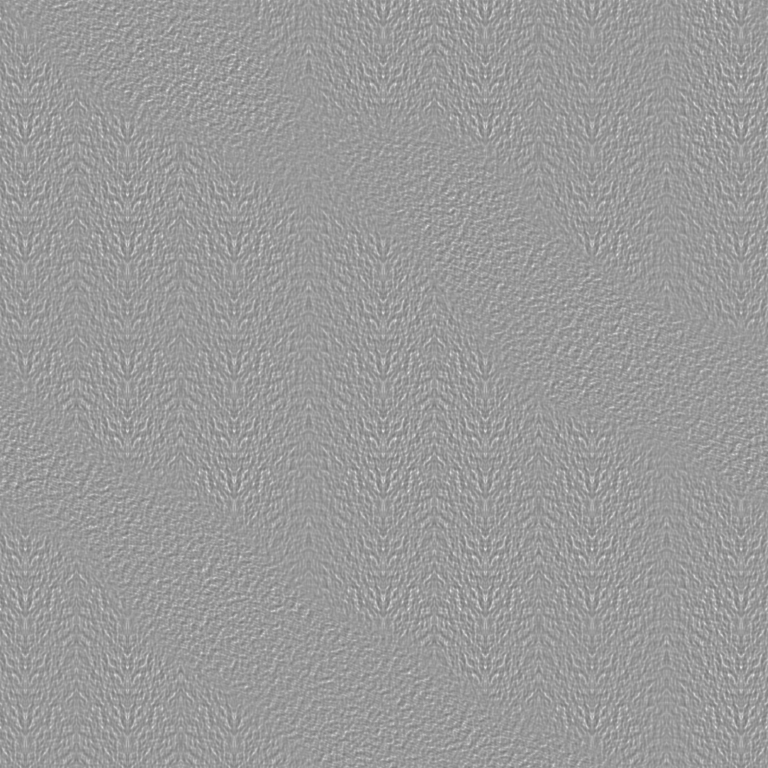
Reproduce this texture map procedurally as a Shadertoy shader.

```glsl
// Fine grey leather grain with mirrored columns, vertical repeats and diagonal free-grain drifts.
#define BASE_GREY 0.599
#define CONTRAST 0.132
#define SPARKLE 0.12
#define ROW_REPEATS 6.5
#define COLUMN_PERIOD 0.466
#define FIRST_AXIS 0.305
#define GRAIN_ACROSS 165.0
#define GRAIN_ROWS 18.0
#define GRAIN_LEAN 4.0
#define FINE_WEIGHT 0.6
#define LIGHT_OFFSET vec2(-0.4, 0.2)

const float TAU = 6.2831853;

float hash(ivec2 cell) {
    uint n = uint(cell.x) * 1597334677u ^ uint(cell.y) * 3812015801u;
    n = (n ^ (n >> 15)) * 2246822519u;
    n = (n ^ (n >> 13)) * 3266489917u;
    return float((n ^ (n >> 16)) >> 8) / 16777216.0;
}

// Slope at a lattice corner; every wrap.y rows it repeats, shifted by wrap.x.
float corner(vec2 cell, vec2 offset, vec2 wrap) {
    float turn = floor(cell.y / wrap.y);
    cell += turn * vec2(wrap.x, -wrap.y);
    float angle = TAU * hash(ivec2(cell));
    return dot(vec2(cos(angle), sin(angle)), offset);
}

float gradientNoise(vec2 p, vec2 wrap) {
    vec2 i = floor(p), f = p - i;
    vec2 u = f * f * f * (f * (f * 6.0 - 15.0) + 10.0);
    vec2 e = vec2(1.0, 0.0);
    float low = mix(corner(i, f, wrap), corner(i + e.xy, f - e.xy, wrap), u.x);
    float high = mix(corner(i + e.yx, f - e.yx, wrap), corner(i + e.xx, f - e.xx, wrap), u.x);
    return mix(low, high, u.y);
}

float grainHeight(vec2 p, vec2 wrap) {
    vec2 finer = 2.0 * p + vec2(71.4, 0.5);
    return gradientNoise(p, wrap) + FINE_WEIGHT * gradientNoise(finer, 2.0 * wrap);
}

// Light and dark sides of the raised grain
float relief(vec2 p, vec2 wrap) {
    return grainHeight(p, wrap) - grainHeight(p + LIGHT_OFFSET, wrap);
}

// Distance to the nearest mirror axis
float axisDistance(float x) {
    vec3 axes = FIRST_AXIS + vec3(0.0, 0.194, 0.327);
    float nearest = 1.0;
    for (int i = 0; i < 3; i++) {
        float s = x - axes[i];
        s -= COLUMN_PERIOD * round(s / COLUMN_PERIOD);
        nearest = min(nearest, abs(s));
    }
    return nearest;
}

void mainImage(out vec4 fragColor, in vec2 fragCoord) {
    vec2 uv = fragCoord / iResolution.y;
    vec2 noWrap = vec2(0.0, 4096.0);

    // Mirrored grain fanning upward from each axis
    float d = axisDistance(uv.x);
    float row = uv.y * ROW_REPEATS;
    vec2 fan = vec2(d * GRAIN_ACROSS - GRAIN_LEAN * row + 200.0, GRAIN_ROWS * row);
    float mirrored = relief(fan, vec2(GRAIN_LEAN, GRAIN_ROWS));

    // Unmirrored grain, slightly drawn out along the falling diagonal
    vec2 along = normalize(vec2(1.0, -0.5));
    vec2 drift = vec2(dot(uv, along), dot(uv, vec2(-along.y, along.x)));
    float loose = relief(drift * vec2(140.0, 165.0) + 300.0, noWrap);

    // Diagonal bands where the loose grain takes over
    float wander = gradientNoise(uv * 3.5 + 40.0, noWrap);
    float diagonal = 1.0 - uv.y - 0.7 * uv.x;
    float band = cos(TAU * (diagonal - 0.56) / 0.68) + 0.9 * wander;
    float looseness = smoothstep(0.3, 0.85, band);

    // Grain is deepest beside the axes and fades between columns
    float column = mix(1.1, 0.75, smoothstep(0.035, 0.095, d));
    float depth = mix(column, 0.92, looseness);
    depth *= 1.0 + 0.3 * gradientNoise(uv * 6.0 + 90.0, noWrap);

    float shade = depth * mix(mirrored, loose, looseness);
    float glint = max(shade, 0.0);
    float grey = BASE_GREY + CONTRAST * shade + SPARKLE * glint * glint;
    fragColor = vec4(vec3(clamp(grey, 0.0, 1.0)), 1.0);
}
```
